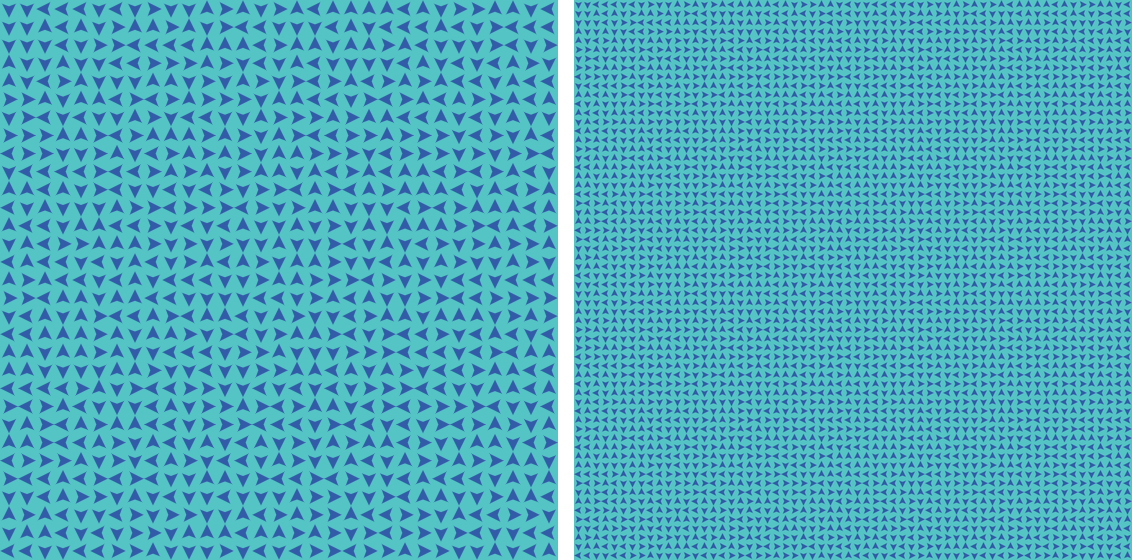
Left, the tile; right, the same tile 2 across and 2 down.
Write a WebGL 1 fragment shader that draws this pattern.

```glsl
precision highp float;
// A square grid of notched arrowheads, each turned at random to one of
// four quarter turns. The arrowhead is a signed distance built from two
// edges mirrored about its axis; the cell index wraps, so the sheet tiles.

#define REPEATS 31.0
#define TIP 0.48
#define TAIL -0.29
#define NOTCH -0.15
#define HALF_WIDTH 0.38
#define SEED 7.0
#define GROUND_COLOR vec3(0.33, 0.77, 0.77)
#define ARROW_COLOR vec3(0.20, 0.36, 0.66)

uniform vec2 u_resolution;

float hash(vec2 p) {
  return fract(sin(dot(p + SEED, vec2(127.1, 311.7))) * 43758.5453);
}

// Rotates by a whole number of quarter turns.
vec2 quarterTurn(vec2 p, float turns) {
  if (turns < 0.5) return p;
  if (turns < 1.5) return vec2(-p.y, p.x);
  if (turns < 2.5) return -p;
  return vec2(p.y, -p.x);
}

// Signed distance to an arrowhead pointing up, negative inside.
float arrowhead(vec2 p) {
  p.x = abs(p.x);
  vec2 flankNormal = normalize(vec2(TIP - TAIL, HALF_WIDTH));
  vec2 notchNormal = normalize(vec2(TAIL - NOTCH, -HALF_WIDTH));
  float flank = dot(p - vec2(0.0, TIP), flankNormal);
  float notch = dot(p - vec2(0.0, NOTCH), notchNormal);
  return max(flank, notch);
}

void main() {
  // Grid cell and position within it
  vec2 grid = gl_FragCoord.xy / u_resolution * REPEATS;
  vec2 cell = mod(floor(grid), REPEATS);
  vec2 local = fract(grid) - 0.5;

  // Random heading
  float turns = floor(hash(cell) * 4.0);
  float dist = arrowhead(quarterTurn(local, turns));

  // Smooth edge about one pixel wide
  float pixel = REPEATS / min(u_resolution.x, u_resolution.y);
  float coverage = 1.0 - smoothstep(-0.7 * pixel, 0.7 * pixel, dist);
  gl_FragColor = vec4(mix(GROUND_COLOR, ARROW_COLOR, coverage), 1.0);
}
```
